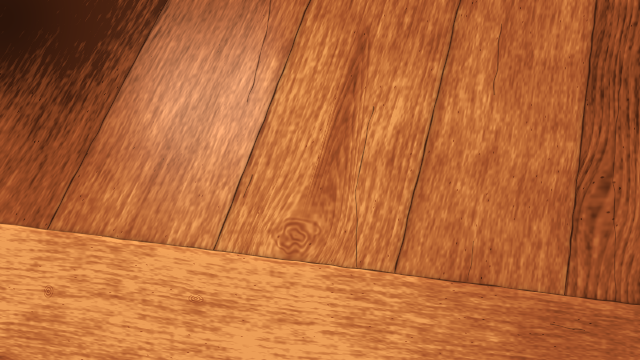
Reproduce this texture procedurally as a Shadertoy shader.

```glsl
float hash(vec2 p) {
  vec3 h = fract(vec3(p.xyx) * 0.1031);
  h += dot(h, h.yzx + 33.33);
  return fract((h.x + h.y) * h.z);
}

float noise(vec2 p) {
  vec2 i = floor(p), f = fract(p);
  f = f * f * (3.0 - 2.0 * f);
  return mix(mix(hash(i), hash(i + vec2(1, 0)), f.x),
             mix(hash(i + vec2(0, 1)), hash(i + vec2(1, 1)), f.x), f.y);
}

vec3 woodRamp(float tone) {
  vec4 k = clamp(clamp(tone, 0.0, 1.0) * 4.0 - vec4(0, 1, 2, 3), 0.0, 1.0);
  vec3 c = mix(vec3(0.29, 0.13, 0.06), vec3(0.52, 0.25, 0.12), k.x);
  c = mix(c, vec3(0.65, 0.32, 0.16), k.y);
  c = mix(c, vec3(0.77, 0.44, 0.22), k.z);
  return mix(c, vec3(0.93, 0.62, 0.34), k.w);
}

float blob(vec2 p, vec2 centre, vec2 radius) {
  vec2 d = (p - centre) / radius;
  return exp(-dot(d, d));
}

// Late-wood line: slow darkening, quick release
float growthLine(float x) {
  float f = fract(x);
  return smoothstep(0.1, 0.8, f) * (1.0 - smoothstep(0.8, 1.0, f));
}

// q.x runs across the fibres, q.y along them
float grain(vec2 q, float lines) {
  float broad = noise(q * vec2(13.0, 1.6)) - 0.5;
  float streak = noise(q * vec2(70.0, 6.0)) - 0.5;
  float fine = noise(q * vec2(170.0, 22.0)) - 0.5;
  float grit = noise(q * vec2(260.0, 90.0)) - 0.5;
  float ring = growthLine(q.x * 46.0 + 2.0 * broad + 0.6 * streak) - 0.35;
  return 0.16 * (broad + streak) + 0.24 * (fine + grit) - lines * ring;
}

vec2 bendRound(vec2 q, vec2 centre, vec2 radius) {
  q.x -= (q.x - centre.x) * 0.8 * blob(q, centre, radius);
  return q;
}

// Pale core with thin uneven rings
float knot(vec2 p, vec2 centre, vec2 radius) {
  float d = length((p - centre) / radius) + 0.5 * (noise(p * 50.0) - 0.5);
  return (1.0 - smoothstep(0.8, 1.5, d)) * (0.1 - 0.14 * cos(d * 15.0));
}

float segment(vec2 p, vec2 a, vec2 b) {
  vec2 ab = b - a;
  return length(p - a - ab * clamp(dot(p - a, ab) / dot(ab, ab), 0.0, 1.0));
}

float stroke(float d, float width, float px) {
  return 1.0 - smoothstep(width - px, width + px, d);
}

// Small pits, one candidate per cell
float pits(vec2 q, float chance) {
  vec2 id = floor(q);
  float d = length(fract(q) - 0.3 - 0.4 * hash(id + 7.1));
  return step(1.0 - chance, hash(id)) * (1.0 - smoothstep(0.05, 0.3, d));
}

void mainImage(out vec4 fragColor, in vec2 fragCoord) {
  float px = 1.0 / iResolution.y;
  vec2 p = fragCoord * px;
  float rail = p.y - 0.380 + 0.1276 * p.x + 0.003 * (noise(p * 24.0) - 0.5);
  float onPlanks = smoothstep(-px, px, rail);

  // Planks fan out in perspective: u is constant along each one
  float spread = 1.0 + 0.348 * (1.0 - p.y);
  float u = (p.x + 0.683 * (1.0 - p.y)) / spread;
  float wobble = 0.004 * (noise(vec2(u * 3.0, p.y * 30.0)) - 0.5);
  vec4 side = u + wobble - vec4(0.463, 0.861, 1.278, 1.657);
  vec4 past = smoothstep(vec4(-px), vec4(px), side);
  float third = past.y * (1.0 - past.z);
  float tone = 0.56 + dot(past, vec4(0.18, 0.06, -0.19, -0.27));
  tone -= 0.64 * blob(p, vec2(0.08, 1.0), vec2(0.42));
  tone -= 0.17 * smoothstep(0.7, 1.0, p.y) * (1.0 - past.z);
  tone += 0.10 * past.z * blob(p, vec2(1.33, 0.6), vec2(0.18, 0.3));

  // Plank grain, wavy on the last plank and parted round the knots
  vec2 q = vec2(u, p.y);
  q.x += (0.012 + 0.028 * past.w) * (noise(q * vec2(6, 5)) - 0.5);
  q = bendRound(q, vec2(1.034, 0.345), vec2(0.08, 0.12));
  q = bendRound(q, vec2(1.73, 0.46), vec2(0.06, 0.16));
  float index = floor(dot(past, vec4(1)) + 0.5);
  float lines = 0.09 + 0.06 * third - 0.05 * past.z + 0.20 * past.w;
  float fibres = grain(q + vec2(0, 7.0 * index), lines);

  // Nested arches with a dark heart on the third plank
  float drop = 0.95 - p.y;
  float lateral = p.x - 1.02 + 0.21 * drop + 0.012 * (noise(p * 7.0) - 0.5);
  float arch = drop - lateral * lateral / 0.009;
  float inArch = smoothstep(-0.02, 0.03, arch) * (1.0 - smoothstep(0.4, 0.58, drop));
  float arches = 0.03 - 0.2 * growthLine(arch * 11.0 + noise(q * vec2(60, 5)));
  fibres = mix(fibres, 0.8 * fibres + arches, third * inArch);
  float heart = segment(p, vec2(1.01, 0.88), vec2(0.885, 0.44)) / 0.03;
  tone -= third * 0.24 * exp(-heart * heart);
  tone += fibres - knot(p, vec2(0.822, 0.345), vec2(0.062, 0.042));

  // Front rail: grain runs lengthwise
  vec2 along = vec2(rail + 0.012 * noise(p * vec2(3, 5)), p.x);
  float railTone = 0.90 - 0.37 * smoothstep(0.75, 1.75, p.x);
  railTone -= 0.18 * blob(p, vec2(0), vec2(0.3, 0.12));
  railTone += grain(along + 3.0, 0.11);
  railTone -= knot(p, vec2(0.134, 0.19), vec2(0.012, 0.016));
  railTone -= knot(p, vec2(0.544, 0.171), vec2(0.02, 0.011));
  tone = mix(railTone, tone, onPlanks);
  tone -= 0.35 * pits(mix(along, q, onPlanks) * vec2(130, 60), 0.02);
  tone += 0.14 * (noise(p * 9.0) - 0.5) + 0.12 * (noise(p * 40.0) - 0.5);
  vec3 col = woodRamp(tone);

  // Window sheen and corner shadow
  float sheen = blob(p, vec2(0.52, 0.71), vec2(0.17, 0.25));
  sheen += 0.65 * blob(p, vec2(0.7, 0.74), vec2(0.09, 0.24));
  sheen *= onPlanks * mix(0.25, 1.0, past.x) * (1.0 - 0.75 * past.y);
  vec3 glossy = vec3(0.92, 0.65, 0.48) * (1.0 + 0.7 * fibres);
  col = mix(col, glossy, min(0.72 * sheen, 0.72));
  col *= 1.0 - 0.4 * blob(p, vec2(0, 0.95), vec2(0.18));

  // Seams with a soft shadow and a worn light edge
  vec4 gaps = abs(side) * spread;
  float gap = min(min(gaps.x, gaps.y), min(gaps.z, gaps.w));
  float wear = 0.002 * noise(p * 30.0);
  float dark = onPlanks * stroke(gap, 0.0004 + wear, px);
  dark = max(dark, stroke(abs(rail), wear, px) * min(0.5 + 0.5 * p.x, 1.0));
  col *= 1.0 - 0.2 * onPlanks * exp(-min(gap, abs(rail)) * 130.0);
  col += vec3(0.10, 0.07, 0.04) * (1.0 - onPlanks) * exp(min(rail, 0.0) * 80.0);

  // Cracks, each from xy to zw
  vec4 cracks[10] = vec4[10](
    vec4(1.035, 0.7, 0.991, 0.5), vec4(0.991, 0.5, 0.991, 0.26),
    vec4(1.725, 0.86, 1.706, 0.49), vec4(1.706, 0.49, 1.709, 0.165),
    vec4(1.39, 0.93, 1.371, 0.735), vec4(1.315, 0.33, 1.303, 0.225),
    vec4(0.7, 0.513, 0.676, 0.452), vec4(0.752, 1, 0.738, 0.9),
    vec4(0.738, 0.9, 0.69, 0.72), vec4(1.53, 0.1, 1.62, 0.078));
  vec2 bent = p + 0.01 * (noise(p * 26.0) - 0.5);
  for (int i = 0; i < 10; i++) {
    float d = segment(bent, cracks[i].xy, cracks[i].zw);
    dark = max(dark, 0.8 * stroke(d, wear - 0.0002, px));
  }
  fragColor = vec4(mix(col, vec3(0.18, 0.08, 0.04), 0.85 * dark), 1.0);
}
```
